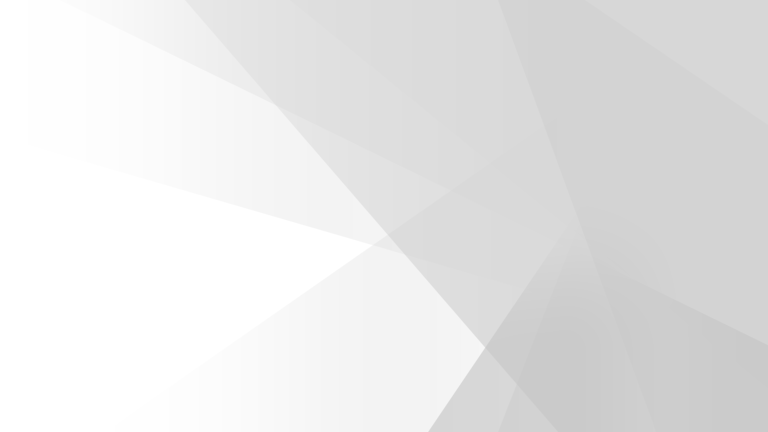
Reproduce this background procedurally as a Shadertoy shader.

```glsl
// Overlapping translucent grey sheets with straight edges on a white ground.

const float ASPECT = 16.0 / 9.0;
const float WHITE = 1.0;
const float PALE = 0.87;   // tone of the light corner
const float SILVER = 0.83; // tone of the upper sheets
const float STEEL = 0.79;  // tone of the broad diagonal sheet
const float SLATE = 0.77;  // tone of the lower right sheets

// Edge end points in units of canvas height; each sheet lies left of start to end
const vec4 SLOPE_EDGE  = vec4(0.139, 1.000, 1.778, 0.201);
const vec4 BROAD_EDGE  = vec4(0.428, 1.000, 1.292, 0.000);
const vec4 UPPER_EDGE  = vec4(0.000, 0.683, 0.861, 0.433);
const vec4 RISING_EDGE = vec4(1.262, 0.711, 0.243, 0.000);
const vec4 STEEP_EDGE  = vec4(1.153, 1.000, 1.519, 0.000);
const vec4 INNER_EDGE  = vec4(0.671, 1.000, 1.331, 0.463);
const vec4 WEDGE_EDGE  = vec4(1.331, 0.502, 0.991, 0.000);
const vec4 FOLD_EDGE   = vec4(1.331, 0.456, 1.153, 0.000);
const vec4 CORNER_EDGE = vec4(1.354, 1.000, 1.778, 0.711);

// Smooth coverage of the half plane left of an edge
float halfPlane(vec2 p, vec4 edge) {
    vec2 dir = normalize(edge.zw - edge.xy);
    vec2 rel = p - edge.xy;
    float dist = dir.x * rel.y - dir.y * rel.x;
    float soft = 0.8 / iResolution.y;
    return smoothstep(-soft, soft, dist);
}

// Bell-shaped opacity around a centre
float bell(float x, float centre, float width) {
    float t = (x - centre) / width;
    return exp(-t * t);
}

void mainImage(out vec4 fragColor, in vec2 fragCoord) {
    vec2 p = fragCoord / iResolution.xy * vec2(ASPECT, 1.0);
    float grey = WHITE;

    // Faint sheets that fade into the white on the left
    float upperAlpha = 0.27 * bell(p.x, 0.764, 0.394);
    float risingAlpha = 0.28 * bell(p.x, 0.926, 0.37);
    grey = mix(grey, SILVER, upperAlpha * halfPlane(p, UPPER_EDGE));
    grey = mix(grey, SILVER, risingAlpha * halfPlane(p, RISING_EDGE));

    // Broad diagonal sheet, denser to the right
    float broadAlpha = mix(0.23, 0.68, smoothstep(0.4, 1.45, p.x));
    grey = mix(grey, STEEL, broadAlpha * halfPlane(p, BROAD_EDGE));

    // Upper sheets
    float slope = halfPlane(p, SLOPE_EDGE);
    float slopeAlpha = mix(0.05, 0.27, smoothstep(0.1, 0.6, p.x))
                     * (1.0 - 0.8 * smoothstep(1.1, 1.6, p.x));
    grey = mix(grey, SILVER, slopeAlpha * slope);
    grey = mix(grey, SILVER, 0.18 * halfPlane(p, INNER_EDGE));
    grey = mix(grey, SLATE, 0.27 * halfPlane(p, STEEP_EDGE));

    // Dark wedge rising from the lower edge, with a fold inside it
    float wedgeFade = (1.0 - smoothstep(0.19, 0.54, p.y))
                    * (1.0 - smoothstep(1.3, 1.62, p.x));
    grey = mix(grey, SLATE, 0.62 * wedgeFade * halfPlane(p, WEDGE_EDGE));
    grey = mix(grey, SLATE, 0.33 * wedgeFade * halfPlane(p, FOLD_EDGE));

    // Shade below the long slope, and the lighter top right corner
    float shadeAlpha = 0.6 * smoothstep(1.27, 1.72, p.x);
    grey = mix(grey, SLATE, shadeAlpha * (1.0 - slope));
    grey = mix(grey, PALE, 0.38 * halfPlane(p, CORNER_EDGE));

    fragColor = vec4(vec3(grey), 1.0);
}
```
